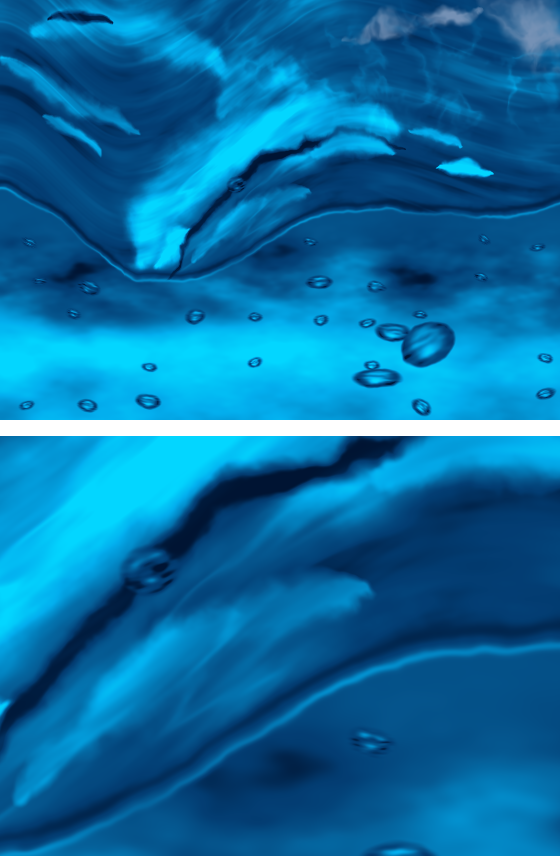
Top, the full canvas; bottom, a detail of the centre.
Reproduce this texture procedurally as a WebGL 1 fragment shader.

```glsl
precision highp float;
// Draws a splashing blue water surface above a bright cyan depth with drifting air bubbles.
uniform vec2 u_resolution;

float hash(vec2 p) {
  vec3 q = fract(p.xyx * .1031);
  q += dot(q, q.yzx + 33.33);
  return fract((q.x + q.y) * q.z);
}
float noise(vec2 p) {
  vec2 i = floor(p), f = fract(p);
  f *= f * (3. - 2. * f);
  return mix(mix(hash(i), hash(i + vec2(1, 0)), f.x),
    mix(hash(i + vec2(0, 1)), hash(i + vec2(1, 1)), f.x), f.y);
}
float fbm(vec2 p) {
  float sum = 0., gain = .53;
  for (int i = 0; i < 4; i++) {
    sum += gain * noise(p);
    p = mat2(1.6, 1.2, -1.2, 1.6) * p + 7.3;
    gain *= .5;
  }
  return sum;
}
vec2 warp(vec2 p, float scale, float amount) {
  return p + amount * (vec2(fbm(p * scale), fbm(p * scale + 31.)) - .5);
}
float bell(float x) { return exp(-x * x); }

// Soft tapered stroke on a curve from ends.xy to ends.zw
float stroke(vec2 p, vec4 ends, vec2 bend, float width) {
  float nearest = 9.;
  vec2 last = ends.xy;
  for (int i = 1; i <= 12; i++) {
    float t = float(i) / 12.;
    vec2 next = mix(mix(ends.xy, bend, t), mix(bend, ends.zw, t), t), seg = next - last;
    float h = clamp(dot(p - last, seg) / dot(seg, seg), 0., 1.), along = t + (h - 1.) / 12.;
    float taper = .25 + 3. * along * (1. - along);
    nearest = min(nearest, length(p - last - seg * h) / (width * taper));
    last = next;
  }
  return 1. - smoothstep(.3, 1.65, nearest);
}
void paint(inout float light, float tone, vec2 p, vec4 ends, vec2 bend, float width) {
  light = mix(light, tone, stroke(p, ends, bend, width));
}

// Height of the underside of the wave
float surface(float x) {
  float left = .55 - .2 * pow(clamp(x / .29, 0., 1.), 1.4);
  float right = .33 + .17 * smoothstep(.42, .84, x)
    - .016 * smoothstep(.9, 1.15, x) + .03 * smoothstep(1.2, 1.35, x);
  return mix(left, right, smoothstep(.28, .33, x));
}

// Flattened bubble with a dark rim and glints
void bubble(inout float light, vec2 p, vec2 center, vec2 radii, float angle) {
  float c = cos(angle), s = sin(angle), edge = .004 / radii.y;
  vec2 e = mat2(c, -s, s, c) * (p - center) / radii;
  float d = length(e), glint = bell((d - .6) * 4.) * smoothstep(.1, .7, e.y);
  float glow = bell(3. * length(e + vec2(.1, .3))) + noise(e * vec2(2, 5) + center * 90.) - .5;
  float body = mix(light * .7, .15, smoothstep(.4, .85, d)) + .45 * glint + .35 * glow;
  light = mix(light, body, 1. - smoothstep(1. - edge, 1. + edge, d));
}

float depthLight(vec2 p) {
  float haze = fbm(p * vec2(6, 12)) - .5;
  float dim = .32 + (.1 + 1.1 * (1. - smoothstep(.33, .5, p.y))) * haze;
  float level = p.y + .09 * (fbm(p * vec2(3, 8) + 4.) - .5);
  float bright = .75 + .17 * bell((p.y - .15) / .07) + .45 * haze - .1 * smoothstep(.8, 1.35, p.x);
  return mix(bright, dim, smoothstep(.18, .34, level));
}

float waveLight(vec2 p) {
  float flow = .32 * smoothstep(.28, .85, p.x) - .1 * smoothstep(.85, 1.3, p.x) - .2 * smoothstep(0., .3, p.x);
  vec2 stream = vec2((p.x + p.y) * 4., (p.y - flow) * 22.), q = warp(warp(p, 8., .06), 26., .022);
  float grain = fbm(stream) - .5;
  float l = .31 + .6 * (fbm(p * 4. + 2.) - .5);
  // Rolling crests at upper left
  paint(l, .18, q, vec4(.05, .87, .55, .76), vec2(.3, .7), .07);
  paint(l, .76, q, vec4(.09, .93, .55, .82), vec2(.3, 1.02), .05);
  paint(l, .06, q, vec4(.12, .96, .27, .95), vec2(.19, .98), .014);
  paint(l, .2, q, vec4(0, .65, .3, .4), vec2(.17, .6), .09);
  paint(l, .64, q, vec4(0, .86, .33, .7), vec2(.17, .78), .025);
  paint(l, .74, q, vec4(.11, .74, .23, .65), vec2(.17, .7), .016);
  // Bright sheet and its folds
  paint(l, .62, q, vec4(.53, .74, .72, .78), vec2(.6, .9), .05);
  paint(l, .9, q, vec4(.33, .39, .95, .7), vec2(.44, .74), .08);
  paint(l, .36, q, vec4(.44, .39, .66, .61), vec2(.54, .51), .055);
  paint(l, .95, q, vec4(.37, .38, .46, .45), vec2(.41, .42), .025);
  // Dark band running right, with glints
  paint(l, .15, q, vec4(.58, .5, 1.45, .55), vec2(.9, .65), .07);
  paint(l, .05, q, vec4(.4, .34, .97, .65), vec2(.67, .78), .014);
  paint(l, .62, q, vec4(.47, .38, .73, .54), vec2(.61, .51), .022);
  paint(l, .78, q, vec4(.74, .64, .94, .64), vec2(.83, .69), .027);
  paint(l, 1., q, vec4(1.06, .6, 1.17, .585), vec2(1.11, .6), .015);
  paint(l, .65, q, vec4(.99, .7, 1.1, .65), vec2(1.06, .7), .014);
  // Fine threads along the flow and ripples behind the crest
  float thread = bell((fbm(stream * .6 + 9.) - .5) * 22.) * noise(p * 7.);
  float ripple = bell((fbm(q * 11.) - .5) * 16.) * stroke(p, vec4(.6, .84, 1.35, .8), vec2(1.1, .82), .13);
  return l + (.3 + .6 * l) * grain + .16 * thread + .15 * ripple;
}

vec3 waterColor(float light) {
  vec3 c = mix(vec3(0, .08, .2), vec3(.01, .24, .45), smoothstep(0., .2, light));
  c = mix(c, vec3(.02, .35, .57), clamp(light * 5. - 1., 0., 1.));
  c = mix(c, vec3(.01, .51, .75), clamp(light * 5. - 2., 0., 1.));
  c = mix(c, vec3(.01, .68, .93), clamp(light * 5. - 3., 0., 1.));
  return mix(c, vec3(.01, .84, 1), clamp(light * 5. - 4., 0., 1.));
}

void main() {
  vec2 p = gl_FragCoord.xy / u_resolution.y, q = warp(p, 14., .02);
  float above = q.y - surface(q.x), vary = noise(p * 11.);
  float light = mix(depthLight(p), waveLight(p), smoothstep(-.004, .006, above));
  light = mix(light, .06, .85 * bell((above - .016) / .011));
  light = mix(light, .7, (.2 + .8 * vary) * bell(above / .004));
  // Scattered bubbles, one per chosen grid cell
  vec2 grid = vec2(.135, .095), cell = floor(q / grid);
  float size = mix(.012, .027, pow(hash(cell + 9.), 2.));
  vec2 center = (cell + .3 + .4 * vec2(hash(cell + 3.), hash(cell + 17.))) * grid;
  if (hash(cell + 41.) < .65 && center.y < surface(center.x) - .04)
    bubble(light, q, center, size * vec2(1.25, .75), hash(cell + 5.) - .6);
  bubble(light, q, vec2(.9, .1), vec2(.055, .024), -.05);
  bubble(light, q, vec2(.94, .207), vec2(.04, .02), -.1);
  bubble(light, q, vec2(1.02, .178), vec2(.068, .049), .5);
  bubble(light, q, vec2(.567, .563), vec2(.026, .018), .3);
  // Pale reflections in the upper right
  q = warp(q, 12., .09);
  float pale = stroke(q, vec4(.8, .92, 1.17, .97), vec2(.97, .96), .02);
  pale = max(pale, stroke(q, vec4(1.17, 1.03, 1.36, .86), vec2(1.27, .9), .05));
  pale *= smoothstep(.2, .75, fbm(q * 15.));
  gl_FragColor = vec4(mix(waterColor(light), vec3(.46, .57, .71), pale), 1);
}
```
